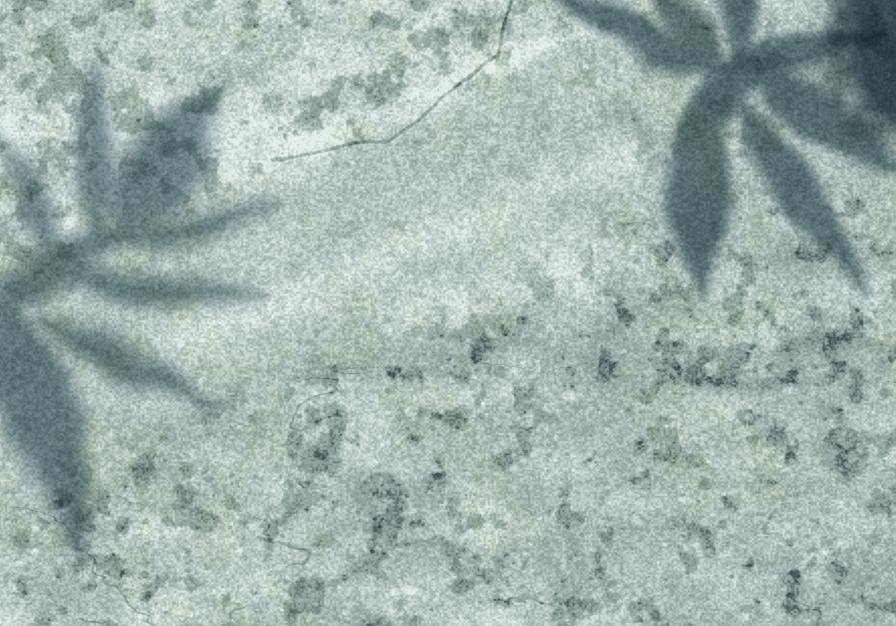
Write a WebGL 2 fragment shader that draws this texture.

```glsl
#version 300 es
precision highp float;
// Weathered pale concrete with cracks, crossed by soft palm-leaf shadows.
uniform vec2 u_resolution;
out vec4 fragColor;

const vec3 DEEP = vec3(0.20, 0.28, 0.29);
const vec3 STONE = vec3(0.59, 0.67, 0.65);
const vec3 CHALK = vec3(0.89, 0.93, 0.92);
const vec3 SHADOW_TINT = vec3(0.36, 0.46, 0.50);

float hash(vec2 p) {
  vec3 q = fract(vec3(p.xyx) * 0.1031);
  q += dot(q, q.yzx + 33.33);
  return fract((q.x + q.y) * q.z);
}

float noise(vec2 p) {
  vec2 i = floor(p), f = fract(p);
  f = f * f * (3.0 - 2.0 * f);
  float low = mix(hash(i), hash(i + vec2(1, 0)), f.x);
  float high = mix(hash(i + vec2(0, 1)), hash(i + vec2(1, 1)), f.x);
  return mix(low, high, f.y);
}

float fbm(vec2 p) {
  float sum = 0.0, amp = 0.5;
  for (int i = 0; i < 5; i++) {
    sum += amp * noise(p);
    p = mat2(1.6, 1.2, -1.2, 1.6) * p + 17.3;
    amp *= 0.5;
  }
  return sum / 0.97;
}

// x: distance to the segment, y: position along it
vec2 segment(vec2 p, vec2 a, vec2 b) {
  vec2 q = p - a, d = b - a;
  float t = clamp(dot(q, d) / dot(d, d), 0.0, 1.0);
  return vec2(length(q - d * t), t);
}

float streak(vec2 p, vec2 a, vec2 b, float width) {
  float d = segment(p, a, b).x / width;
  return exp(-d * d);
}

float leaf(vec2 p, vec4 axis, float width, float blur) {
  vec2 s = segment(p, axis.xy, axis.zw);
  float d = s.x - width * sin(3.14159 * pow(s.y, 0.8));
  return 1.0 - smoothstep(-blur, blur, d);
}

// Axes run from leaf base to tip
float fan(vec2 p, vec4 axes[8], float widths[8], float blur) {
  float light = 1.0;
  for (int i = 0; i < 8; i++) light *= 1.0 - 0.92 * leaf(p, axes[i], widths[i], blur);
  return 1.0 - light;
}

// Signed tone of scattered pebbles, one candidate per cell
float pebbles(vec2 p, float cells, float density) {
  vec2 g = p * cells, id = floor(g);
  float pick = hash(id + 7.0), size = 0.08 + 0.2 * hash(id + 31.0);
  vec2 centre = 0.3 + 0.4 * vec2(hash(id + 3.0), hash(id + 11.0));
  float d = length((fract(g) - centre) * vec2(0.8, 1.1)) + 0.12 * (noise(g * 5.0) - 0.5);
  float body = 1.0 - smoothstep(size - 0.06, size + 0.06, d);
  return body * step(pick, density) * (hash(id + 19.0) > 0.6 ? 0.8 : -1.0);
}

float mainCrack(vec2 p) {
  vec2 path[5] = vec2[](vec2(0.82, 1.01), vec2(0.793, 0.907), vec2(0.69, 0.832),
    vec2(0.616, 0.776), vec2(0.438, 0.748));
  float d = 1.0;
  for (int i = 0; i < 4; i++) d = min(d, segment(p, path[i], path[i + 1]).x);
  return 1.0 - smoothstep(0.0008, 0.0045, d);
}

float concrete(vec2 p) {
  vec2 warp = vec2(fbm(p * 9.0), fbm(p * 9.0 + 40.0)) - 0.5;
  vec2 w = p + 0.05 * warp;
  float h = w.y - 0.43 * w.x;   // height across the slanted strata
  float upper = smoothstep(0.49, 0.56, h);
  float lower = 1.0 - smoothstep(0.14, 0.25, h);
  float right = smoothstep(0.8, 1.2, w.x);
  float tone = 0.71 + 0.06 * upper - 0.015 * lower - 0.025 * right;

  // Pale ridges and the greyer shelf beneath them
  tone += 0.09 * streak(w, vec2(0.24, 0.43), vec2(1.0, 0.755), 0.035);
  tone += 0.10 * streak(w, vec2(0.64, 0.475), vec2(0.93, 0.60), 0.04);
  tone += 0.08 * streak(w, vec2(0.46, 0.765), vec2(0.93, 0.945), 0.02);
  tone += 0.05 * streak(w, vec2(0.0, 0.75), vec2(0.35, 0.77), 0.1);
  tone -= 0.06 * streak(w, vec2(0.4, 0.37), vec2(1.05, 0.51), 0.05);

  // Mottling, strongest outside the smooth central shelf
  float rough = max(max(upper, lower), 0.7 * right);
  float blotch = fbm(w * vec2(12.0, 19.0) + 5.0);
  tone += (0.10 + 0.20 * rough) * (blotch - 0.5);
  tone -= 0.20 * (0.2 + 0.8 * rough) * smoothstep(0.54, 0.68, fbm(p * 30.0 + 60.0));
  tone -= 0.10 * smoothstep(0.7, 1.0, p.y) * (1.0 - smoothstep(0.1, 0.5, p.x)) * smoothstep(0.4, 0.6, blotch);

  // Stains and cracks
  tone -= 0.15 * streak(w, vec2(1.12, 0.394), vec2(1.27, 0.39), 0.013);
  tone -= 0.15 * streak(w, vec2(1.25, 0.446), vec2(1.44, 0.45), 0.014);
  tone -= 0.12 * streak(w, vec2(0.58, 0.20), vec2(0.60, 0.15), 0.02);
  float vein = abs(fbm(w * vec2(3.5, 8.0) + 23.0) - 0.5);
  float veinMask = lower * smoothstep(0.45, 0.65, noise(p * 6.0 + 9.0));
  tone -= 0.17 * (1.0 - smoothstep(0.002, 0.014, vein)) * veinMask;
  tone -= 0.24 * mainCrack(p + 0.025 * warp);

  // Pebbles and fine grain
  tone += 0.16 * pebbles(p, 28.0, 0.16) * (0.15 + 0.85 * lower);
  tone += 0.13 * pebbles(p + 0.37, 75.0, 0.22) * (0.3 + 0.7 * rough);
  tone += 0.22 * (noise(p * 310.0) - 0.5) + 0.12 * (noise(p * 140.0) - 0.5);
  return tone;
}

void main() {
  vec2 p = gl_FragCoord.xy / u_resolution.y;
  float tone = concrete(p);
  vec3 colour = mix(DEEP, STONE, smoothstep(0.15, 0.6, tone));
  colour = mix(colour, CHALK, clamp((tone - 0.58) / 0.32, 0.0, 1.0));
  colour -= vec3(0.0, 0.0, 0.035) * smoothstep(0.52, 0.7, fbm(p * 14.0 + 80.0));

  // Leaf shadows
  vec4 leftAxes[8] = vec4[](vec4(0.16, 0.61, 0.149, 0.90), vec4(0.19, 0.63, 0.35, 0.87),
    vec4(0.15, 0.608, 0.44, 0.668), vec4(0.12, 0.552, 0.41, 0.524), vec4(0.07, 0.49, 0.345, 0.347),
    vec4(0.0, 0.53, 0.14, 0.11), vec4(0.093, 0.57, 0.005, 0.78), vec4(-0.06, 0.50, 0.24, 0.645));
  float leftWidths[8] = float[](0.033, 0.062, 0.024, 0.026, 0.030, 0.062, 0.024, 0.036);
  vec4 rightAxes[8] = vec4[](vec4(1.112, 0.85, 1.119, 0.53), vec4(1.18, 0.84, 1.385, 0.525),
    vec4(1.15, 0.875, 0.86, 1.035), vec4(1.15, 0.885, 1.035, 1.06), vec4(1.19, 0.88, 1.172, 1.11),
    vec4(1.18, 0.90, 1.46, 0.71), vec4(1.16, 0.88, 1.40, 0.945), vec4(1.08, 0.79, 1.235, 0.93));
  float rightWidths[8] = float[](0.052, 0.034, 0.032, 0.028, 0.026, 0.036, 0.030, 0.034);
  vec2 soft = p + 0.02 * (vec2(noise(p * 15.0), noise(p * 15.0 + 50.0)) - 0.5);
  float shade = max(0.80 * fan(soft, leftAxes, leftWidths, 0.027),
    0.88 * fan(soft, rightAxes, rightWidths, 0.018));
  colour *= mix(vec3(1.0), SHADOW_TINT, shade);

  // Dense foliage in the upper right corner
  float canopy = length((soft - vec2(1.45, 0.93)) * vec2(1.0, 0.75)) + 0.05 * (fbm(p * 16.0) - 0.5);
  colour *= mix(vec3(1.0), vec3(0.30, 0.38, 0.42), 1.0 - smoothstep(0.08, 0.16, canopy));
  fragColor = vec4(clamp(colour, 0.0, 1.0), 1.0);
}
```
